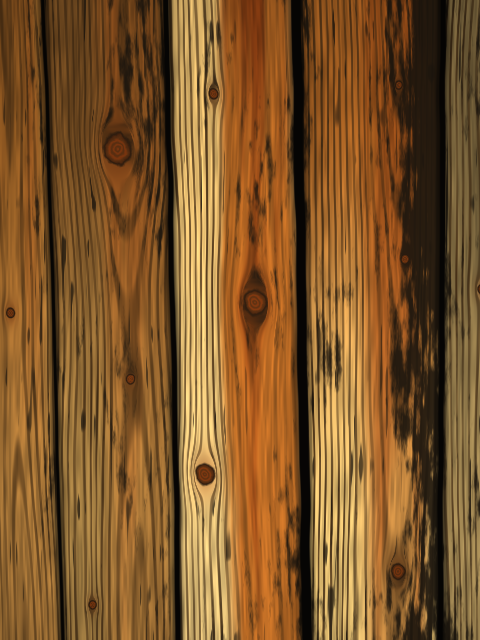
A Shadertoy shader for this texture:

```glsl
// Five weathered, upright wooden planks with grain, knots, soot and dark gaps.

// Plank borders at the bottom and the top, and the gap widths (canvas width = 1)
const float EDGE_LOW[6] = float[6](-0.12, 0.132, 0.373, 0.640, 0.917, 1.18);
const float EDGE_TOP[6] = float[6](-0.16, 0.090, 0.347, 0.618, 0.922, 1.18);
const float GAP[6] = float[6](0.010, 0.007, 0.011, 0.020, 0.011, 0.010);

// Per plank: wood colour below and above, share of heartwood and of soot
const vec3 WOOD_LOW[5] = vec3[5](vec3(0.74, 0.58, 0.31), vec3(0.66, 0.51, 0.27),
    vec3(0.92, 0.78, 0.49), vec3(0.91, 0.76, 0.45), vec3(0.74, 0.62, 0.38));
const vec3 WOOD_TOP[5] = vec3[5](vec3(0.59, 0.39, 0.16), vec3(0.46, 0.30, 0.13),
    vec3(0.86, 0.70, 0.41), vec3(0.64, 0.37, 0.13), vec3(0.52, 0.43, 0.26));
const float HEART[5] = float[5](0.35, 0.30, 0.95, 0.55, 0.10);
const float SOOT[5] = float[5](0.20, 0.28, 0.42, 0.80, 0.75);

const vec3 HEART_COLOR = vec3(0.74, 0.41, 0.13);
const vec3 RUST_COLOR = vec3(0.48, 0.21, 0.06);
const vec3 LINE_COLOR = vec3(0.25, 0.16, 0.07);
const vec3 SOOT_COLOR = vec3(0.11, 0.085, 0.055);
const vec3 GAP_COLOR = vec3(0.025, 0.02, 0.015);
const float RINGS = 82.0;        // grain lines per canvas width
const int KNOTS = 3;             // knots per plank
const float KNOT_MIN = 0.008;
const float KNOT_MAX = 0.034;

float hash(vec2 p) {
    return fract(sin(dot(p, vec2(127.1, 311.7))) * 43758.5453);
}

float noise(vec2 p) {
    vec2 i = floor(p), f = fract(p);
    f = f * f * (3.0 - 2.0 * f);
    return mix(mix(hash(i), hash(i + vec2(1, 0)), f.x),
               mix(hash(i + vec2(0, 1)), hash(i + vec2(1, 1)), f.x), f.y);
}

float fbm(vec2 p) {
    float sum = 0.0, amp = 0.53;
    for (int i = 0; i < 4; i++) {
        sum += amp * noise(p);
        p = p * 2.03 + 17.3;
        amp *= 0.5;
    }
    return sum;
}

float edgeAt(int i, float h) {
    float wobble = noise(vec2(h * 14.0, float(i) * 7.0)) - 0.5;
    return mix(EDGE_LOW[i], EDGE_TOP[i], h) + 0.004 * wobble;
}

void mainImage(out vec4 fragColor, in vec2 fragCoord) {
    vec2 p = fragCoord / iResolution.x;
    float px = 1.0 / iResolution.x;
    float h = fragCoord.y / iResolution.y;
    float tall = iResolution.y / iResolution.x;

    // Find the plank
    int id = 0;
    for (int i = 1; i < 5; i++) id += int(step(edgeAt(i, h), p.x));
    float left = edgeAt(id, h), right = edgeAt(id + 1, h);
    float u = (p.x - left) / (right - left);
    float seed = float(id) * 13.7;

    // Bend the grain around scattered knots
    float bend = 0.0, knot = 0.0, halo = 0.0, knotRadius = 0.0;
    for (int k = 0; k < KNOTS; k++) {
        vec2 key = vec2(float(id) + 3.0, float(k) + 5.0);
        float size = hash(key + 21.0);
        float r = mix(KNOT_MIN, KNOT_MAX, size * size);
        float y = (float(k) + 0.15 + 0.7 * hash(key)) / float(KNOTS) * tall;
        float x = mix(left, right, 0.2 + 0.6 * hash(key + 9.0));
        vec2 d = p - vec2(x, y);
        float flow = dot(d * vec2(1.0, 0.55), d * vec2(1.0, 0.55)) / (r * r);
        bend += d.x * min(1.0, 1.0 / flow) * exp(-0.06 * flow);
        float q = length(d * vec2(1.0, 0.85)) / r + 0.3 * (fbm(d * 70.0 + seed) - 0.5);
        float cover = 1.0 - smoothstep(0.8, 0.8 + 0.15 + px / r, q);
        if (cover > knot) { knot = cover; knotRadius = q; }
        halo = max(halo, exp(-0.55 * flow));
    }
    float gx = p.x - bend + 0.022 * (noise(vec2(p.x * 5.0 + seed, p.y * 2.6)) - 0.5);

    // Growth rings: dense at the sides, arched in the heart
    float pith = gx - mix(left, right, 0.66);
    float arch = 0.012 + 0.07 * noise(vec2(seed, p.y * 1.6));
    float ring = sqrt(pith * pith + arch * arch) * RINGS;
    ring += 0.9 * noise(vec2(gx * 34.0 + seed, p.y * 1.2));
    float wave = 0.5 + 0.5 * sin(6.2832 * ring);
    float breaks = noise(vec2(gx * 60.0 + seed, p.y * 4.0));
    float line = smoothstep(0.5, 1.0, wave) * (0.45 + 0.6 * breaks);

    // Base wood with heartwood and broad streaks
    float streak = fbm(vec2(gx * 24.0 + seed, p.y * 1.3));
    float heart = 1.0 - smoothstep(0.18, 0.34, abs(u - 0.68) + 0.25 * (streak - 0.5));
    heart *= HEART[id];
    vec3 color = mix(WOOD_LOW[id], WOOD_TOP[id], smoothstep(0.15, 0.85, h));
    color = mix(color, HEART_COLOR, heart);
    color = mix(color, RUST_COLOR, heart * smoothstep(0.42, 0.75, streak + 0.25 * (h - 0.5)));
    color *= 0.78 + 0.42 * streak;
    color = mix(color, RUST_COLOR, 0.5 * halo);
    color = mix(color, LINE_COLOR, line * mix(0.88, 0.34, heart));

    // Fine fibres
    float fibre = noise(vec2(gx * 260.0, p.y * 16.0));
    color *= 0.84 + 0.32 * fibre;

    // Soot, mostly towards the right edge, caught in the grain
    float patches = fbm(vec2(gx * 13.0 + seed, p.y * 3.2));
    float grit = fbm(vec2(gx * 110.0, p.y * 22.0) + seed);
    float side = smoothstep(0.45, 1.0, u) + 0.4 * smoothstep(0.12, 0.0, u);
    float dirt = SOOT[id] * (0.22 + 0.62 * side) + 0.75 * (patches - 0.5) + 0.55 * (grit - 0.5);
    color = mix(color, SOOT_COLOR, 0.9 * smoothstep(0.28, 0.56, dirt + 0.1 * line));

    // Short drying cracks
    float crack = noise(vec2(gx * 150.0 + seed, p.y * 11.0));
    color = mix(color, SOOT_COLOR, 0.75 * smoothstep(0.86, 0.95, crack) * (1.0 - 0.6 * heart));

    // Knots: ringed, dark at the rim and the core
    float knotRing = 0.5 + 0.5 * sin(knotRadius * 22.0);
    vec3 knotColor = mix(RUST_COLOR, LINE_COLOR, 0.55 * knotRing);
    knotColor = mix(knotColor, SOOT_COLOR, 0.8 * smoothstep(0.6, 0.85, knotRadius));
    color = mix(color, knotColor, knot);

    // Gaps with a soft shadow, then the darker corners
    float gapLeft = p.x - left - 0.5 * GAP[id];
    float gapRight = right - p.x - 0.5 * GAP[id + 1];
    float gap = min(gapLeft, gapRight);
    color *= 0.5 + 0.5 * smoothstep(0.0, 0.014, gap);
    color = mix(GAP_COLOR, color, smoothstep(-px, px, gap));
    vec2 c = vec2(p.x, h) - vec2(0.5, 0.45);
    color *= 1.06 - 0.55 * dot(c, c);
    fragColor = vec4(clamp(color, 0.0, 1.0), 1.0);
}
```
